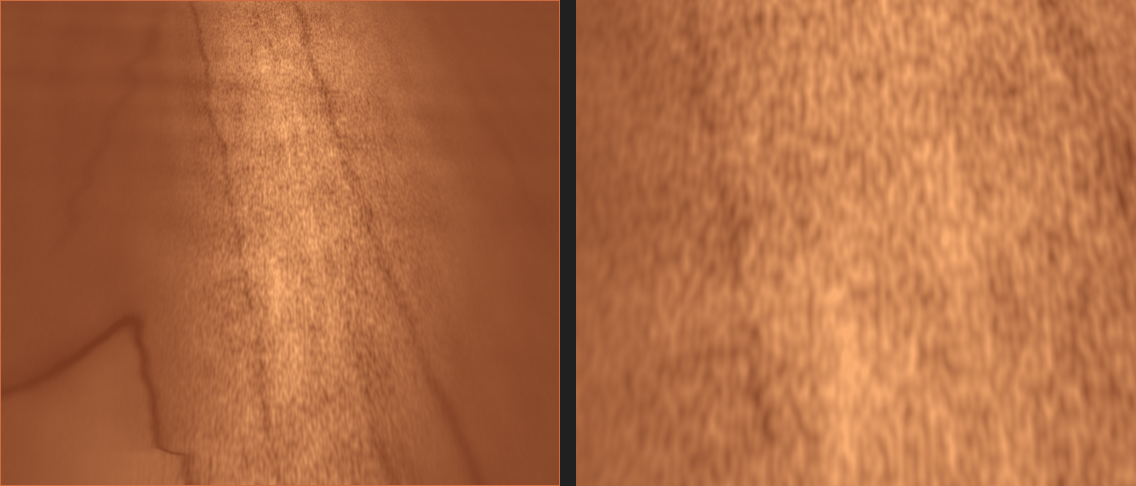
Left, the full canvas; right, a detail of the centre.
Give the GLSL for this texture, as a Shadertoy shader.

```glsl
// Polished wood plank receding in perspective, with a glossy sheen down the middle and dark veins.

vec2 hashGradient(vec2 cell) {
    vec3 h = fract(vec3(cell.xyx) * vec3(0.1031, 0.1030, 0.0973));
    h += dot(h, h.yzx + 33.33);
    float angle = 6.2832 * fract((h.x + h.y) * h.z);
    return vec2(cos(angle), sin(angle));
}

// Gradient noise, roughly -0.7 to 0.7
float noise(vec2 p) {
    vec2 i = floor(p), f = fract(p);
    vec2 s = f * f * f * (f * (f * 6.0 - 15.0) + 10.0);
    float a = dot(hashGradient(i), f);
    float b = dot(hashGradient(i + vec2(1, 0)), f - vec2(1, 0));
    float c = dot(hashGradient(i + vec2(0, 1)), f - vec2(0, 1));
    float d = dot(hashGradient(i + vec2(1, 1)), f - vec2(1, 1));
    return mix(mix(a, b, s.x), mix(c, d, s.x), s.y);
}

float bell(float x, float width) {
    return exp(-x * x / (width * width));
}

// Sideways wander of a vein along the plank
float wander(float v, float seed) {
    return 0.018 * noise(vec2(v * 14.0, seed)) + 0.011 * noise(vec2(v * 45.0, seed + 7.3));
}

// Broad reflection: narrow and crisp far away, wide and dim up close
float sheen(vec2 uv, float t) {
    float centre = 0.47 + 0.21 * t - 0.17 * t * t;
    float x = uv.x - centre;
    float width = x < 0.0 ? mix(0.14, 0.24, t) : mix(0.23, 0.23, t);
    float peak = 0.58 + 0.20 * bell(uv.y - 0.52, 0.3);
    float ridge = 0.18 * bell(x - 0.015, 0.06) * smoothstep(0.1, 0.45, uv.y);
    return (peak * bell(x, width) + ridge) * (1.0 - 0.25 * smoothstep(0.95, 1.0, uv.y));
}

// Signed distance to the rounded arch of grain at the lower left
float archDistance(vec2 uv) {
    uv += 0.014 * vec2(noise(uv.yx * vec2(19.0, 5.0)), noise(uv * 17.0 + 4.0));
    float roof = 0.19 + 0.165 * pow(max(uv.x, 0.0) / 0.232, 1.6);
    float wall = 0.243 + 0.17 * (0.34 - uv.y) + 0.04 * (1.0 - smoothstep(0.06, 0.08, uv.y));
    float a = 0.8 * (uv.y - roof), b = uv.x - wall;
    float h = max(0.05 - abs(a - b), 0.0);
    return max(a, b) + h * h / 0.2;
}

void mainImage(out vec4 fragColor, in vec2 fragCoord) {
    vec2 uv = fragCoord / iResolution.xy;
    float t = 1.0 - uv.y;

    // Plank coordinates: x across the grain, y along it
    vec2 plank = vec2((uv.x - 0.43 - 0.24 * t) / (1.0 + t), 1.0 / (1.0 + t));
    float gloss = sheen(uv, t);
    float tone = 0.03 + gloss;

    // Edge of the sheen along the left vein, strongest far away
    float leftVein = 0.345 + 0.16 * t + wander(plank.y, 3.0);
    tone -= 0.14 * (1.0 - smoothstep(-0.02, 0.012, uv.x - leftVein))
          * smoothstep(0.4, 0.8, uv.y) * smoothstep(0.1, 0.4, gloss);

    // Lengthwise streaks, soft mottling and crosswise curly figure
    tone += (0.03 + 0.24 * gloss) * noise(plank * vec2(28.0, 5.0) + 2.0);
    tone += (0.03 + 0.22 * gloss) * noise(uv * vec2(13.0, 10.0) + 71.0);
    float curl = noise(vec2(uv.x * 2.6, plank.y * 34.0 + uv.x * 1.5));
    tone += (0.05 + 0.55 * gloss * (1.0 - 0.65 * gloss)) * curl * smoothstep(0.35, 0.8, uv.y);

    // Fine upright flecks, visible mostly inside the sheen
    vec2 grain = vec2((uv.x - 0.48) / (1.0 + t), plank.y);
    float fleck = 0.36 * noise(grain * vec2(310.0, 185.0))
                + 0.22 * noise(grain * vec2(160.0, 110.0) + 31.0)
                + 0.20 * noise(grain * vec2(56.0, 44.0) + 57.0)
                + 0.14 * noise(grain * vec2(270.0, 45.0) + 83.0);
    fleck += 0.8 * fleck * abs(fleck);
    tone += fleck * (0.05 + 0.95 * smoothstep(0.04, 0.75, gloss));

    // Three long veins running toward the viewer
    float breaks = 0.75 + 0.9 * noise(vec2(plank.y * 11.0, 40.0));
    float middleVein = 0.455 + 0.245 * t + wander(plank.y, 11.0);
    float rightVein = 0.525 + 0.27 * t + 0.06 * t * t + 0.8 * wander(plank.y, 19.0);
    tone -= 0.23 * breaks * bell(uv.x - leftVein, 0.006 + 0.002 * t);
    tone -= 0.22 * breaks * bell(uv.x - middleVein, 0.007 + 0.005 * t);
    tone -= 0.09 * bell(uv.x - middleVein - 0.03, 0.03);
    tone -= mix(0.27, 0.11, t) * bell(uv.x - rightVein, 0.007 + 0.008 * t);
    tone -= 0.06 * bell(uv.x - rightVein + 0.01, 0.03);

    // Faint veins in the dull wood at both sides
    float sideFade = smoothstep(0.4, 0.55, uv.y);
    tone -= 0.05 * sideFade * bell(uv.x - 0.3 + 0.4 * t - 2.0 * wander(plank.y, 23.0), 0.014);
    tone -= 0.03 * sideFade * bell(uv.x - 0.76 - 0.45 * t - wander(plank.y, 29.0), 0.012);

    // Arch: lighter wood inside, dark line with a soft shadow outside
    float arch = archDistance(uv);
    tone += 0.13 * (1.0 - smoothstep(-0.1, 0.0, arch)) * smoothstep(-0.03, 0.14, uv.x);
    tone += 0.05 * (1.0 - smoothstep(-0.02, 0.0, arch));
    float lineDepth = mix(0.1, 0.22, smoothstep(0.05, 0.24, uv.x));
    tone -= lineDepth * bell(arch, 0.01) + 0.07 * bell(arch - 0.012, 0.03);

    vec3 darkWood = vec3(0.53, 0.275, 0.16);
    vec3 brightWood = vec3(0.89, 0.60, 0.39);
    vec3 color = mix(darkWood, brightWood, clamp(tone, -0.15, 1.25));

    // Hairline orange frame
    vec2 inset = min(uv, 1.0 - uv) * vec2(iResolution.x / iResolution.y, 1.0);
    float frame = 1.0 - smoothstep(0.0014, 0.003, min(inset.x, inset.y));
    color = mix(color, vec3(0.81, 0.42, 0.25), frame);

    fragColor = vec4(color, 1.0);
}
```
